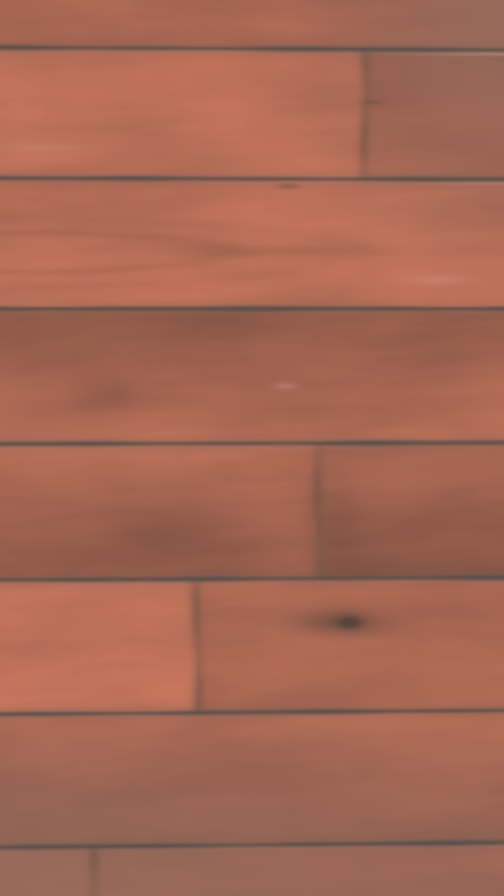
This texture is drawn by a WebGL 2 fragment shader. Its source:

```glsl
#version 300 es
precision highp float;
// Reddish hardwood floor: seven seams, some boards split by a soft butt joint.
// Each board gets its own shade, streaked by layered sines and clouded by
// broad stains, with a knot, pale scuffs and a grey haze on top.
uniform vec2 u_resolution;
out vec4 outColor;

// Per row from the bottom: joint x, left shade, right shade, upward brightening.
const vec4 BOARDS[8] = vec4[8](
  vec4(0.185, 0.74, 0.50, 0.0), vec4(-1.0, 0.48, 0.48, 0.4),
  vec4(0.390, 0.92, 0.62, 0.0), vec4(0.632, 0.46, 0.25, 0.5),
  vec4(-1.0, 0.42, 0.46, -0.7), vec4(-1.0, 0.86, 0.84, -0.1),
  vec4(0.722, 0.84, 0.40, -0.1), vec4(-1.0, 0.48, 0.42, -0.2));

float hash(float n) { return fract(sin(n * 91.7) * 437.58); }

// Layered, mutually bent sines; returns roughly -1 to 1.
float waves(vec2 p, float seed) {
  float sum = 0.0, amp = 0.5;
  for (int i = 0; i < 5; i++) {
    float phase = 6.283 * hash(seed + float(i) * 3.1);
    float bend = 1.5 * sin(p.x + phase) + 0.8 * sin(p.x * 2.3 - p.y * 0.4 + phase * 2.0);
    sum += amp * sin(p.y + bend + phase);
    p = mat2(1.72, 0.05, -0.09, 1.83) * p + phase;
    amp *= 0.55;
  }
  return sum;
}

// Soft elliptical spot.
float spot(vec2 p, vec2 center, vec2 radius) {
  vec2 d = (p - center) / radius;
  return exp(-dot(d, d));
}

void main() {
  vec2 uv = gl_FragCoord.xy / u_resolution;

  // Rows, slightly tilted and unevenly spaced
  float bulge = 0.0068 * exp(-pow((uv.y - 0.64) / 0.2, 2.0));
  float y = uv.y - bulge - (uv.x - 0.5) * mix(0.006, -0.003, uv.y);
  float rowPos = (y - 0.057) / 0.148;
  float row = floor(rowPos), v = rowPos - row;
  vec4 board = BOARDS[int(clamp(row + 1.0, 0.0, 7.0))];
  float jointX = board.x + 0.002 * sin(v * 4.0 + row);
  float side = smoothstep(-0.009, 0.009, uv.x - jointX);
  float seed = row * 2.7 + step(jointX, uv.x) * 11.3;

  // Grain: long streaks, faint fibres and broad clouds
  vec2 q = vec2(uv.x * 0.5625, y);
  float streaks = waves(q * vec2(8.0, 75.0), seed);
  float fibres = waves(q * vec2(17.0, 260.0), seed + 5.0);
  float clouds = waves(q * vec2(8.0, 19.0), seed + 9.0);
  float shade = mix(board.y, board.z, side) + board.w * (v - 0.5);
  shade += 0.10 * streaks + 0.03 * fibres + 0.17 * clouds;

  // Nested arches of the flat-sawn board
  float ring = length((uv - vec2(0.05, 0.718)) / vec2(0.38, 0.022)) + 0.06 * streaks;
  float arches = exp(-pow((ring - 1.0) / 0.16, 2.0)) + 0.5 * exp(-pow((ring - 1.7) / 0.2, 2.0));
  shade -= 0.18 * arches * step(4.0, row) * step(row, 4.0);

  // Stains
  shade -= 0.38 * spot(uv, vec2(0.36, 0.405), vec2(0.2, 0.03));
  shade -= 0.30 * spot(uv, vec2(0.22, 0.557), vec2(0.07, 0.02));
  shade -= 0.30 * spot(uv, vec2(0.67, 0.40), vec2(0.06, 0.06));
  shade -= 0.25 * spot(uv, vec2(0.58, 0.72), vec2(0.25, 0.007));

  vec3 darkWood = vec3(0.54, 0.345, 0.28);
  vec3 brightWood = vec3(0.76, 0.452, 0.358);
  vec3 color = mix(darkWood, brightWood, clamp(shade, -0.2, 1.1));

  // Grey haze toward the bottom and the upper right
  float haze = 0.7 * (1.0 - smoothstep(0.02, 0.24, uv.y)) * (1.0 - 0.4 * uv.x);
  haze += 0.7 * smoothstep(0.5, 1.05, uv.x) * smoothstep(0.65, 1.0, uv.y);
  color = mix(color, vec3(0.56, 0.415, 0.365), haze);

  // Knot and small pores
  vec3 knotColor = vec3(0.29, 0.25, 0.21);
  float knot = 0.45 * spot(uv, vec2(0.67, 0.306), vec2(0.09, 0.014));
  knot += 0.55 * spot(uv, vec2(0.695, 0.305), vec2(0.026, 0.008));
  knot += 0.35 * spot(uv, vec2(0.574, 0.792), vec2(0.022, 0.003));
  knot += 0.25 * spot(uv, vec2(0.735, 0.886), vec2(0.022, 0.003));
  color = mix(color, knotColor, min(knot, 0.85));

  // Pale scuffs
  float scuff = 0.35 * spot(uv, vec2(0.87, 0.688), vec2(0.055, 0.006));
  scuff += 0.4 * spot(uv, vec2(0.567, 0.569), vec2(0.022, 0.004));
  scuff += 0.25 * spot(uv, vec2(0.08, 0.835), vec2(0.1, 0.006));
  color = mix(color, vec3(0.80, 0.58, 0.51), scuff);

  // Butt joints: blurred brown bands of varying strength
  float joint = exp(-pow((uv.x - jointX) / 0.012, 2.0));
  color = mix(color, vec3(0.43, 0.335, 0.27), joint * (0.42 + 0.14 * sin(v * 9.0 + row)));

  // Seams: soft worn grooves with a faint lit lip, glinting at the upper right
  float offset = (v - step(0.5, v)) * 0.148;
  float seamSeed = floor(rowPos + 0.5) * 2.4;
  float wear = 0.6 * sin(uv.x * 9.0 + seamSeed) + 0.4 * sin(uv.x * 23.0 - seamSeed * 3.0);
  float groove = exp(-pow(offset / (0.0027 + 0.0005 * wear), 2.0));
  float shadow = exp(-pow(offset / 0.008, 2.0));
  float glint = smoothstep(0.7, 1.0, uv.x) * smoothstep(0.6, 0.95, uv.y);
  float lip = exp(-pow((offset + 0.005) / 0.0022, 2.0));
  color = mix(color, vec3(0.46, 0.36, 0.31), 0.25 * shadow);
  color = mix(color, vec3(0.72, 0.58, 0.54), lip * (0.06 + 0.4 * glint));
  color = mix(color, vec3(0.33, 0.31, 0.295), groove * (0.78 + 0.12 * wear));

  outColor = vec4(color, 1.0);
}
```
